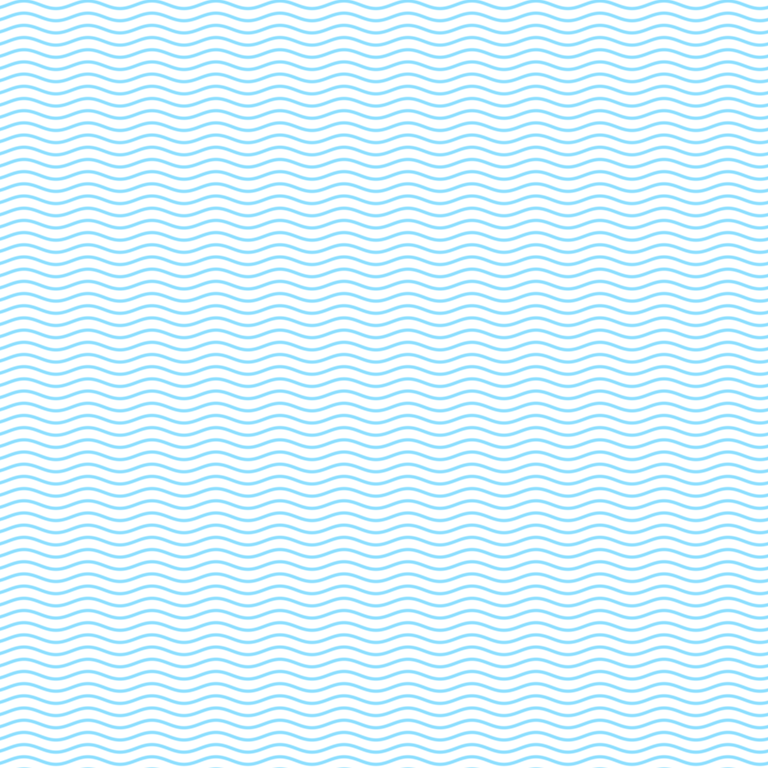
This pattern is drawn by a Shadertoy shader. Its source:

```glsl
// Seamless rows of thin sky-blue sine waves on white.

const float TAU = 6.2831853;
const float WAVES = 12.0;         // crests across the canvas
const float ROWS = 63.0;          // lines down the canvas
const float CREST_X = 0.375;      // crest position, in wavelengths
const float ROW_SHIFT = -0.39;    // line axis offset, in row heights
const float AMPLITUDE = 0.31;     // wave height either side, in row heights
const float HALF_WIDTH = 0.00207; // half the line thickness, in canvas units
const float SOFTNESS = 0.0014;    // half the edge ramp, in canvas units
const vec3 PAPER = vec3(1.0);
const vec3 INK = vec3(0.54, 0.87, 1.0);

// Approximate perpendicular distance to the nearest wave line
float waveDistance(vec2 uv) {
    float phase = TAU * (uv.x * WAVES - CREST_X);
    float row = uv.y * ROWS - ROW_SHIFT - AMPLITUDE * cos(phase);
    float vertical = abs(fract(row + 0.5) - 0.5) / ROWS;
    float slope = AMPLITUDE / ROWS * TAU * WAVES * sin(phase);
    return vertical * inversesqrt(1.0 + slope * slope);
}

void mainImage(out vec4 fragColor, in vec2 fragCoord) {
    vec2 uv = fragCoord / iResolution.xy;

    // Soft edge, never narrower than the pixel grid can show
    float edge = max(SOFTNESS, 0.7 / iResolution.y);
    float ink = 1.0 - smoothstep(HALF_WIDTH - edge, HALF_WIDTH + edge, waveDistance(uv));

    fragColor = vec4(mix(PAPER, INK, ink), 1.0);
}
```
